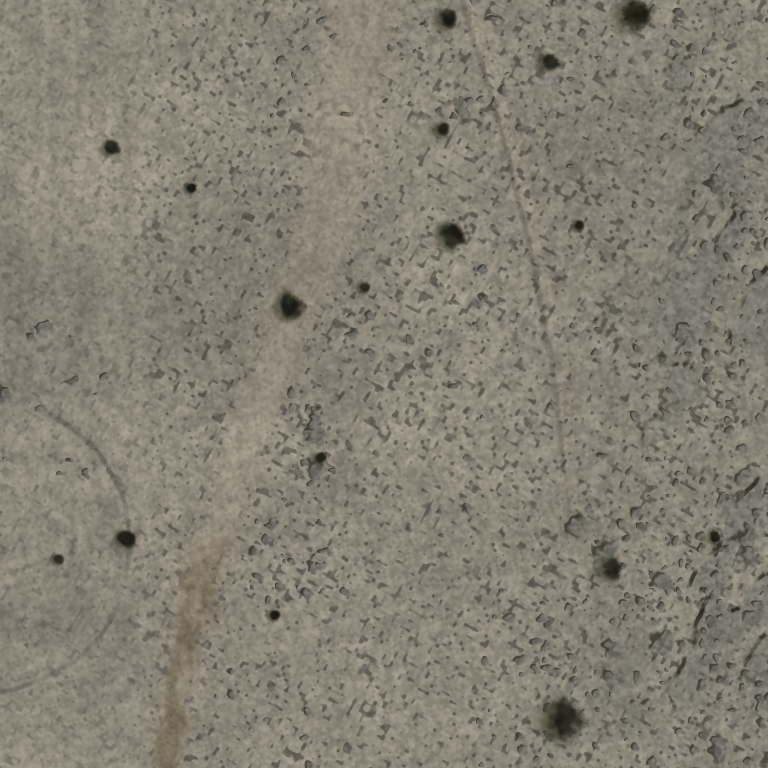
Reproduce this texture procedurally as a Shadertoy shader.

```glsl
// Aerial view of dry stony ground with faint tracks, furrows, grey rocks and dark shrubs.
#define SAND vec3(0.545, 0.523, 0.472)
#define PALE_TRACK vec3(0.590, 0.555, 0.495)
#define DAMP_EARTH vec3(0.455, 0.410, 0.340)
#define ROCK vec3(0.475, 0.468, 0.435)
#define SHADOW vec3(0.190, 0.180, 0.150)
#define SHRUB vec3(0.125, 0.125, 0.095)
#define GRAIN_FREQ 240.0
#define GRAIN_CONTRAST 0.20
#define SPECK_FREQ 165.0
#define SPECK_DEPTH 0.32
#define SHRUB_CELLS 9.0
#define SHRUB_CHANCE 0.27

float hash(vec2 p) {
    vec3 q = fract(p.xyx * 0.1031);
    q += dot(q, q.yzx + 33.33);
    return fract((q.x + q.y) * q.z);
}

vec2 hash2(vec2 p) {
    return vec2(hash(p + 17.3), hash(p + 71.9));
}

mat2 rotation(float a) {
    return mat2(cos(a), sin(a), -sin(a), cos(a));
}

float noise(vec2 p) {
    vec2 i = floor(p), f = fract(p);
    f = f * f * (3.0 - 2.0 * f);
    vec2 e = vec2(1, 0);
    return mix(mix(hash(i), hash(i + e), f.x),
               mix(hash(i + e.yx), hash(i + e.xx), f.x), f.y);
}

float fbm(vec2 p) {
    float sum = 0.0, amp = 0.52;
    for (int i = 0; i < 5; i++) {
        sum += amp * noise(p);
        p = rotation(0.65) * p * 2.03 + 11.7;
        amp *= 0.5;
    }
    return sum;
}

// Scattered loose stones: x = body, y = shadow on the left side
vec2 stones(vec2 p, float cells, float size, float density) {
    vec2 g = p * cells + 0.35 * vec2(noise(p * 130.0), noise(p * 130.0 + 50.0));
    vec2 cover = vec2(0);
    for (int k = 0; k < 9; k++) {
        vec2 id = floor(g) + vec2(k % 3 - 1, k / 3 - 1);
        float present = smoothstep(0.0, 0.06, density - hash(id + cells));
        float r = size * (0.5 + hash(id + 5.0)) * present + 0.001;
        vec2 d = g - id - 0.2 - 0.6 * hash2(id);
        mat2 turn = rotation(6.28 * hash(id + 31.0));
        vec2 stretch = vec2(1.0, 1.4);
        float body = length(turn * d * stretch) / r;
        float shade = length(turn * (d - vec2(-0.45, 0.3) * r) * stretch) / r;
        vec2 hit = 1.0 - smoothstep(vec2(0.7), vec2(1.15), vec2(body, shade));
        cover = max(cover, hit * present);
    }
    return cover;
}

// Flat rock slabs, elongated along a steep diagonal
float slab(vec2 p) {
    vec2 q = vec2(dot(p, vec2(0.5, 0.87)) * 13.0, dot(p, vec2(0.87, -0.5)) * 25.0);
    return smoothstep(0.51, 0.58, fbm(q + 4.0));
}

// Shrubs: x = dense core, y = thin fringe
vec2 shrubs(vec2 p) {
    vec2 g = p * SHRUB_CELLS;
    float ragged = 0.8 * (fbm(p * 70.0) - 0.5);
    vec2 cover = vec2(0);
    for (int k = 0; k < 9; k++) {
        vec2 id = floor(g) + vec2(k % 3 - 1, k / 3 - 1);
        if (hash(id + 3.0) > SHRUB_CHANCE) continue;
        float h = hash(id + 43.0);
        float r = SHRUB_CELLS * mix(0.008, 0.030, h * h);
        vec2 d = g - id - 0.15 - 0.7 * hash2(id + 9.0);
        float core = length(d - vec2(0.15, 0.0) * r) / r + ragged;
        float fringe = length(d + vec2(0.2, 0.1) * r) / r + ragged;
        cover = max(cover, 1.0 - smoothstep(vec2(0.45, 0.6), vec2(1.0, 1.4), vec2(core, fringe)));
    }
    return cover;
}

void mainImage(out vec4 fragColor, in vec2 fragCoord) {
    vec2 p = fragCoord / iResolution.y;
    float broad = fbm(p * 5.0 + 2.0), patches = fbm(p * 16.0 + 8.0);
    float wobble = 0.025 * (patches - 0.5);

    // Zones: smooth field on the left, rocks on the right, two tracks between
    float field = 1.0 - smoothstep(0.16, 0.24, p.x + wobble);
    float rocky = smoothstep(0.70, 0.92, p.x + 0.45 * (broad - 0.5));
    float trackX = 0.215 + 0.25 * smoothstep(-0.05, 1.0, p.y);
    float trackW = mix(0.022, 0.048, p.y);
    float track = 1.0 - smoothstep(0.3, 1.3, abs(p.x - trackX + wobble) / trackW);
    float pathD = p.x - 0.765 + 0.155 * pow(p.y, 2.2) + 0.3 * wobble;
    float pathFade = smoothstep(0.25, 0.5, p.y);
    float path = (1.0 - smoothstep(0.003, 0.011, abs(pathD))) * pathFade;
    float rut = (1.0 - smoothstep(0.001, 0.006, abs(pathD + 0.010))) * pathFade;

    // Soil and tracks
    vec3 col = mix(SAND, PALE_TRACK, max(0.75 * track, 0.6 * path));
    float damp = track * smoothstep(0.45, 0.62, fbm(p * vec2(18.0, 9.0) + 3.0));
    col = mix(col, DAMP_EARTH, 0.85 * damp * (1.0 - smoothstep(0.22, 0.34, p.y)));
    col *= 1.0 + 0.20 * (broad - 0.5) + 0.14 * (patches - 0.5) - 0.14 * rut;

    // Straight furrows above, curved ones below
    vec2 c = p - vec2(-0.02, 0.29);
    float radius = length(c) + 0.3 * wobble;
    float rows = noise(vec2(p.x * 85.0, p.y * 5.0));
    float arcs = noise(vec2(radius * 95.0, atan(c.y, c.x) * 4.0));
    float furrow = mix(arcs, rows, smoothstep(0.46, 0.56, p.y));
    float rim = (1.0 - smoothstep(0.001, 0.005, abs(radius - 0.19))) * noise(p * 22.0);
    col *= 1.0 + field * (0.11 * (furrow - 0.5) - 0.22 * rim * step(0.0, c.x));

    // Slabs with shadowed left edges
    float rock = slab(p);
    float edge = clamp(slab(p + vec2(0.005, -0.003)) - rock, 0.0, 1.0);
    col = mix(col, ROCK, 0.8 * rock * rocky);
    col = mix(col, SHADOW, 0.9 * edge * rocky * smoothstep(0.35, 0.7, noise(p * 45.0)));

    // Fine grain and dark specks
    vec2 q = rotation(0.5) * p;
    float grain = noise(q * GRAIN_FREQ) - 0.5;
    float clumps = noise(q.yx * 105.0 + 20.0) - 0.5;
    float calm = max(0.55 * field, 0.75 * track);
    col *= 1.0 + (GRAIN_CONTRAST * grain + 0.15 * clumps) * (1.0 - 0.3 * calm);
    float speck = smoothstep(0.66, 0.92, noise(q * SPECK_FREQ + 40.0) + 0.25 * (patches - 0.5));
    col *= 1.0 - SPECK_DEPTH * speck * (1.0 - calm) * (1.0 - 0.5 * rock * rocky);

    // Loose stones in two sizes, gathered in clusters
    float cluster = smoothstep(0.54, 0.72, fbm(p * 7.0 + 30.0)) * (1.0 - calm);
    vec2 small = stones(p, 58.0, 0.30, 0.04 * (1.0 - calm) + 0.24 * rocky + 0.30 * cluster);
    vec2 large = stones(p, 27.0, 0.30, 0.10 * rocky + 0.22 * cluster);
    vec2 stone = max(small, large);
    col = mix(col, SHADOW, 0.75 * stone.y);
    col = mix(col, ROCK * (0.95 + 0.35 * grain), 0.85 * stone.x);

    // Shrubs
    vec2 shrub = shrubs(p);
    col = mix(col, SHRUB * 2.1, 0.65 * shrub.y);
    col = mix(col, SHRUB * (1.0 + 0.9 * clumps), 0.93 * shrub.x);

    fragColor = vec4(col, 1.0);
}
```
